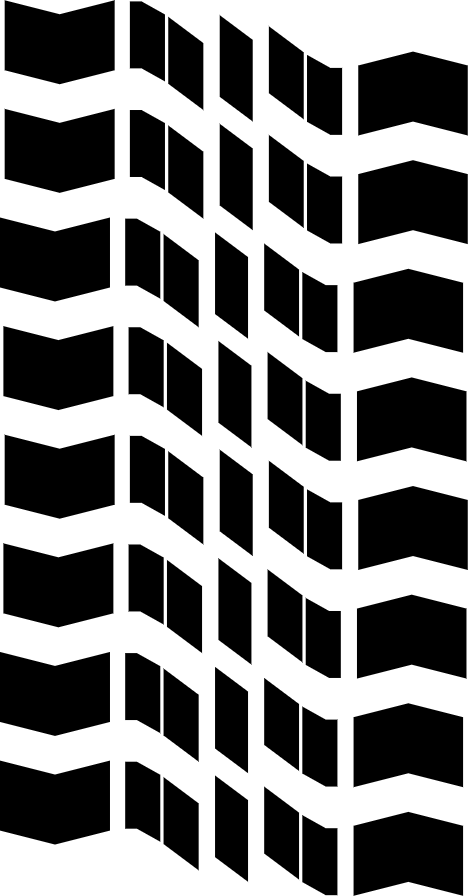
Reproduce this pattern procedurally as a WebGL 2 fragment shader.

```glsl
#version 300 es
precision highp float;

uniform vec2 u_resolution;
out vec4 outColor;

// Layout units: the canvas spans SHEET, with y measured downward
const vec2 SHEET = vec2(400.0, 768.0);
const int ROWS = 8;
const float ROW_PITCH = 93.1;
const float FIRST_ROW = 0.2;
const float ROW_SHIFT[ROWS] = float[ROWS](4.0, 4.0, 0.0, 2.9, 4.0, 2.9, 0.0, 0.0);

const float SHOULDER_SLOPE = 0.255;
const float SHOULDER_HEIGHT = 60.0;
const float BEND_SLOPE = 0.56;
const float RIB_SLOPE = 0.75;
const float RIB_HEIGHT = 57.4;
const float CENTER_HEIGHT = 70.0;

const vec3 PAPER = vec3(1.0);
const vec3 INK = vec3(0.0);

// Signed depth inside a block with vertical sides and a top edge bent at knee;
// span = left and right x, slopes = top edge slope on each side of the knee
float block(vec2 p, vec2 span, vec2 knee, vec2 slopes, float height) {
    float slope = p.x < knee.x ? slopes.x : slopes.y;
    float below = p.y - knee.y - slope * (p.x - knee.x);
    float vertical = min(below, height - below) * inversesqrt(1.0 + slope * slope);
    return min(vertical, min(p.x - span.x, span.y - p.x));
}

// One row: shoulder, bent rib, slanted ribs, bent rib, shoulder
float treadRow(vec2 p) {
    vec2 chevron = vec2(SHOULDER_SLOPE, -SHOULDER_SLOPE);
    vec2 slant = vec2(RIB_SLOPE);
    float d = block(p, vec2(0.0, 94.0), vec2(47.0, 12.0), chevron, SHOULDER_HEIGHT);
    d = max(d, block(p, vec2(107.0, 137.0), vec2(117.0, 1.0), vec2(0.0, BEND_SLOPE), RIB_HEIGHT));
    d = max(d, block(p, vec2(139.8, 169.8), vec2(139.8, 14.2), slant, RIB_HEIGHT));
    d = max(d, block(p, vec2(183.8, 212.0), vec2(183.8, 12.8), slant, CENTER_HEIGHT));
    d = max(d, block(p, vec2(225.8, 255.6), vec2(225.8, 22.3), slant, RIB_HEIGHT));
    d = max(d, block(p, vec2(258.4, 288.4), vec2(278.4, 58.0), vec2(BEND_SLOPE, 0.0), RIB_HEIGHT));
    d = max(d, block(p, vec2(302.2, 395.8), vec2(349.0, 44.0), -chevron, SHOULDER_HEIGHT));
    return d;
}

void main() {
    vec2 uv = gl_FragCoord.xy / u_resolution;
    vec2 p = vec2(uv.x, 1.0 - uv.y) * SHEET;
    float pixel = SHEET.x / u_resolution.x;

    // Stack the rows, each with its own sideways shift
    float depth = -SHEET.y;
    for (int i = 0; i < ROWS; i++) {
        vec2 origin = vec2(ROW_SHIFT[i], FIRST_ROW + float(i) * ROW_PITCH);
        depth = max(depth, treadRow(p - origin));
    }

    // Smooth edges over one pixel
    float coverage = clamp(depth / pixel + 0.5, 0.0, 1.0);
    outColor = vec4(mix(PAPER, INK, coverage), 1.0);
}
```
